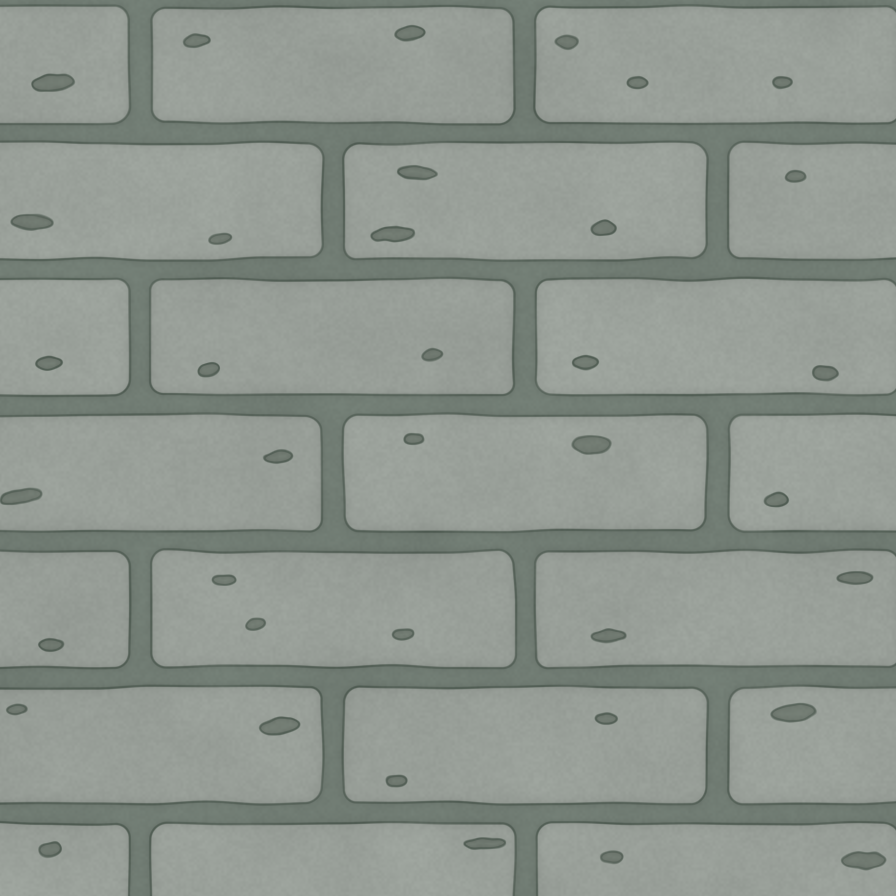
A Shadertoy shader for this texture:

```glsl
const vec2 PITCH = vec2(0.4297, 0.1518);        // brick spacing
const vec2 ORIGIN = vec2(0.1563, -0.0034);      // first joint, measured from the top left
const vec2 HALF_SIZE = vec2(0.2030, 0.0647);    // half extent of a brick
const float CORNER = 0.017;
const float WOBBLE = 0.0040;
const float LINE = 0.0012;                      // half width of the outlines
const float EXTRA_PIT_CHANCE = 0.3;
const vec2 PIT_MIN = vec2(0.0105, 0.0055);
const vec2 PIT_MAX = vec2(0.0250, 0.0105);
const float GRAIN = 0.055;
const float MOTTLE = 0.075;

const vec3 STONE = vec3(0.602, 0.628, 0.602);
const vec3 MORTAR = vec3(0.445, 0.490, 0.455);
const vec3 PIT = vec3(0.450, 0.488, 0.452);
const vec3 OUTLINE = vec3(0.310, 0.360, 0.322);

float hash(vec2 p) {
    vec3 q = fract(vec3(p.xyx) * 0.1031);
    q += dot(q, q.yzx + 33.33);
    return fract((q.x + q.y) * q.z);
}

float noise(vec2 p) {
    vec2 i = floor(p), f = fract(p);
    f = f * f * (3.0 - 2.0 * f);
    return mix(mix(hash(i), hash(i + vec2(1, 0)), f.x),
               mix(hash(i + vec2(0, 1)), hash(i + vec2(1, 1)), f.x), f.y);
}

float fbm(vec2 p) {
    float sum = 0.0, amp = 0.5;
    for (int i = 0; i < 5; i++) {
        sum += amp * noise(p);
        p = p * 2.03 + 17.3;
        amp *= 0.5;
    }
    return sum;
}

float roundedBox(vec2 p, vec2 halfSize, float radius) {
    vec2 q = abs(p) - halfSize + radius;
    return length(max(q, 0.0)) + min(max(q.x, q.y), 0.0) - radius;
}

float ellipse(vec2 p, vec2 r) {
    p += 1e-5;
    float k = length(p / r);
    return k * (k - 1.0) / length(p / (r * r));
}

// Distance to the nearest pit of one brick: one on each side, sometimes a third
float pits(vec2 p, vec2 id) {
    float d = 1.0;
    for (int j = 0; j < 3; j++) {
        vec2 seed = id * 7.0 + float(j) * 31.0 + 5.0;
        if (j == 2 && hash(seed + 3.7) > EXTRA_PIT_CHANCE) continue;
        float side = j == 1 ? 1.0 : -1.0;
        float rise = hash(id * 3.0 + (j == 1 ? 71.0 : 43.0)) < 0.5 ? -1.0 : 1.0;
        if (j == 2) rise = -rise;
        vec2 center = vec2(side * mix(0.070, 0.170, hash(seed)),
                           rise * mix(0.017, 0.043, hash(seed + 11.3)));
        float size = hash(seed + 23.1);
        vec2 radius = mix(PIT_MIN, PIT_MAX, vec2(size * size, hash(seed + 37.9) * size));
        float tilt = mix(-0.08, 0.18, hash(seed + 53.3));
        vec2 q = p - center;
        q = mat2(cos(tilt), -sin(tilt), sin(tilt), cos(tilt)) * q;
        q += 0.0025 * (vec2(noise(p * 90.0 + seed), noise(p * 90.0 + seed + 9.0)) - 0.5);
        d = min(d, ellipse(q, radius));
    }
    return d;
}

float fill(float d, float blur) {
    return 1.0 - smoothstep(-blur, blur, d);
}

void mainImage(out vec4 fragColor, in vec2 fragCoord) {
    vec2 uv = fragCoord / iResolution.y;
    float blur = max(0.9 / iResolution.y, 0.0007);

    // Running bond, rows counted from the top
    vec2 grid = (vec2(uv.x, 1.0 - uv.y) - ORIGIN) / PITCH;
    float row = floor(grid.y);
    grid.x -= 0.5 * mod(row, 2.0);
    vec2 id = floor(grid) + 20.0;
    vec2 p = (fract(grid) - 0.5) * PITCH * vec2(1, -1);

    // Hand drawn brick edge
    vec2 shift = id * 13.7;
    vec2 warp = vec2(noise(uv * 16.0 + shift), noise(uv * 16.0 + shift + 40.0)) - 0.5;
    float radius = CORNER * mix(0.75, 1.15, noise(p * 9.0 + shift + 3.0));
    float brick = roundedBox(p + warp * WOBBLE, HALF_SIZE, radius);
    float pit = pits(p, id);

    // Stone and mortar with soft shading along the joints
    vec3 stone = STONE * (1.0 - 0.07 * exp(min(brick, 0.0) / 0.005));
    stone *= 1.0 + 0.025 * (hash(id + 61.0) - 0.5);
    vec3 mortar = MORTAR * (1.0 - 0.08 * exp(-max(brick, 0.0) / 0.003));
    vec3 color = mix(mortar, stone, fill(brick, blur));

    // Pits, darker toward their rims
    vec3 hollow = PIT * (1.0 - 0.10 * exp(min(pit, 0.0) / 0.003));
    color = mix(color, hollow, fill(pit, blur));

    // Outlines of uneven strength
    float ink = mix(0.65, 1.0, noise(uv * 25.0));
    float edge = min(abs(brick), abs(pit));
    color = mix(color, OUTLINE, ink * fill(edge - LINE, blur));

    // Mottling and fine grain
    color *= 1.0 + MOTTLE * (fbm(uv * 13.0 + 8.0) - 0.48);
    color *= 1.0 + GRAIN * (0.6 * noise(uv * 330.0) + 0.4 * noise(uv * 170.0 + 5.0) - 0.5);
    fragColor = vec4(color, 1.0);
}
```
